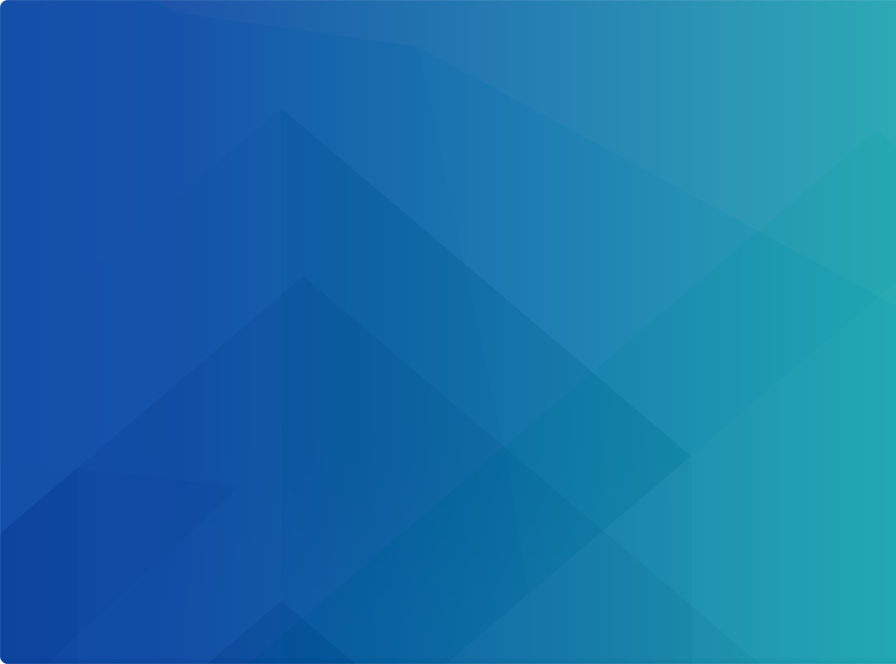
A Shadertoy shader for this background:

```glsl
// Blue to teal gradient crossed by translucent peaks, bands and facets.

const float ASPECT = 1.3474;          // design width for a height of one
const float SLOPE = 0.85;             // steepness shared by peaks and bands
const float CORNER_RADIUS = 0.012;

// Gradient colours, evenly spaced from left to right
const vec3 RAMP[6] = vec3[6](
    vec3(0.078, 0.310, 0.660), vec3(0.088, 0.328, 0.670),
    vec3(0.095, 0.412, 0.680), vec3(0.120, 0.492, 0.700),
    vec3(0.142, 0.577, 0.705), vec3(0.146, 0.655, 0.710));

// Peak tips and facet corners
const vec2 BIG_TIP = vec2(0.423, 0.837);
const vec2 MID_TIP = vec2(0.456, 0.584);
const vec2 BAND_TIP = vec2(1.319, 0.804);
const vec2 SMALL_TIP = vec2(0.423, 0.095);
const vec2 VALLEY = vec2(1.040, 0.314);
const vec2 ROOF_LEFT = vec2(0.260, 0.982);
const vec2 ROOF_BEND = vec2(0.628, 0.930);
const vec2 ROOF_RIGHT = vec2(1.347, 0.540);
const vec2 CROSSING = vec2(0.758, 0.326);
const vec2 WEDGE_END = vec2(0.795, 0.105);
const vec2 FOLD_CORNER = vec2(0.360, 0.267);
const float FOLD_X = 0.116;

// Colour shifts of each layer
const vec3 BIG_TINT = vec3(-0.036, -0.029, -0.036);
const vec3 MID_TINT = vec3(-0.013, -0.020, -0.019);
const vec3 BAND_TINT = vec3(-0.028, -0.002, -0.015);
const vec3 SMALL_TINT = vec3(-0.018, -0.028, -0.028);
const vec3 ROOF_TINT = vec3(0.029, 0.008, 0.001);
const vec3 WEDGE_TINT = vec3(-0.006, -0.007, -0.005);
const vec3 RIDGE_TINT = vec3(-0.006, 0.003, -0.005);
const vec3 FOLD_TINT = vec3(-0.008, -0.011, -0.010);
const vec3 FLOOR_TINT = vec3(-0.014, 0.006, -0.010);
const vec3 VALLEY_TINT = vec3(-0.010, -0.014, -0.012);

// Smooth coverage, one where the distance is positive
float cover(float d) {
    float soft = 0.75 / iResolution.y;
    return smoothstep(-soft, soft, d);
}

// Half plane to the left of the direction from a to b
float side(vec2 p, vec2 a, vec2 b) {
    vec2 dir = normalize(b - a);
    return cover(dir.x * (p.y - a.y) - dir.y * (p.x - a.x));
}

// Inside of an upward wedge below its tip
float peak(vec2 p, vec2 tip) {
    vec2 q = p - tip;
    return cover(-(q.y + SLOPE * abs(q.x)) / length(vec2(1.0, SLOPE)));
}

vec3 gradient(float x) {
    vec3 color = RAMP[0];
    for (int i = 1; i < 6; i++) {
        color = mix(color, RAMP[i], clamp(x * 5.0 - float(i - 1), 0.0, 1.0));
    }
    return color;
}

void mainImage(out vec4 fragColor, in vec2 fragCoord) {
    vec2 uv = fragCoord / iResolution.xy;
    vec2 p = uv * vec2(ASPECT, 1.0);
    vec3 color = gradient(uv.x);

    // Pale roof along the top
    float roof = max(side(p, ROOF_LEFT, ROOF_BEND), side(p, ROOF_BEND, ROOF_RIGHT));
    roof *= side(p, vec2(0.237, 1.0), ROOF_LEFT);
    color += ROOF_TINT * roof;

    // Overlapping peaks and the rising band; the big peak has a faint left face
    float lower = side(p, VALLEY + vec2(1.0, SLOPE), VALLEY);
    float upper = 1.0 - lower;
    float mid = peak(p, MID_TIP);
    float rightFace = cover(p.x - BIG_TIP.x);
    float bigShade = mix(0.35 * smoothstep(0.1, 0.423, p.x), smoothstep(0.1, 0.6, p.x), rightFace);
    bigShade *= mix(0.45, 1.0, smoothstep(0.0, 0.35, p.y));
    color += BIG_TINT * peak(p, BIG_TIP) * upper * bigShade;
    color += MID_TINT * mid;
    color += BAND_TINT * peak(p, BAND_TIP) * upper;
    color += SMALL_TINT * peak(p, SMALL_TIP);

    // Slanted wedge, shaded towards its right edge
    float wedge = side(p, CROSSING, ROOF_BEND) * side(p, WEDGE_END, CROSSING);
    color += WEDGE_TINT * wedge * upper * (1.0 - roof) * smoothstep(0.35, 0.75, p.x);

    // Upright ridge under the big tip
    float ridge = rightFace * exp(-5.0 * max(p.x - BIG_TIP.x, 0.0));
    color += RIDGE_TINT * ridge * smoothstep(0.2, 0.4, p.y);

    // Folded corner at the lower left
    float fold = side(p, FOLD_CORNER, vec2(0.0, 0.307));
    fold *= side(p, vec2(0.07, 0.0), FOLD_CORNER);
    color += FOLD_TINT * fold * (0.3 + 0.7 * mid);
    color += FOLD_TINT * mid * cover(FOLD_X - p.x);

    // Valley floor, a little darker left of its upright edge
    color += FLOOR_TINT * lower;
    color += VALLEY_TINT * lower * cover(VALLEY.x - p.x);

    // Thin shade at the base and rounded left corners
    color -= 0.025 * (1.0 - smoothstep(0.0, 0.012, p.y));
    vec2 q = vec2(CORNER_RADIUS - p.x, abs(p.y - 0.5) - 0.5 + CORNER_RADIUS);
    color = mix(color, vec3(1.0), cover(length(max(q, 0.0)) - CORNER_RADIUS));

    fragColor = vec4(color, 1.0);
}
```
